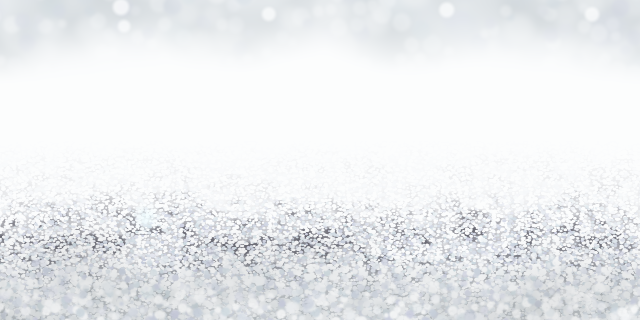
Give the GLSL for this background, as a WebGL 2 fragment shader.

```glsl
#version 300 es
precision highp float;

uniform vec2 u_resolution;
out vec4 outColor;

const vec3 WHITE = vec3(0.988, 0.992, 0.994);
const vec3 LAVENDER = vec3(0.79, 0.80, 0.88);
const vec3 ICE = vec3(0.81, 0.87, 0.89);

float hash(vec2 p) {
  return fract(sin(dot(p, vec2(127.1, 311.7))) * 43758.55);
}

float noise(vec2 p) {
  vec2 i = floor(p), f = fract(p);
  f = f * f * (3.0 - 2.0 * f);
  return mix(mix(hash(i), hash(i + vec2(1, 0)), f.x),
             mix(hash(i + vec2(0, 1)), hash(i + vec2(1, 1)), f.x), f.y);
}

float disc(vec2 p, float radius, float blur) {
  return 1.0 - smoothstep(radius - blur, radius + blur, length(p));
}

// One jittered disc per cell, returned as premultiplied colour and coverage
vec4 grains(vec2 p, float size, float blur, float density) {
  vec2 g = p / size, cell = floor(g);
  vec4 sum = vec4(0.0);
  for (int j = -1; j <= 1; j++) {
    for (int i = -1; i <= 1; i++) {
      vec2 id = cell + vec2(i, j);
      vec2 center = id + vec2(hash(id), hash(id + 37.3));
      float radius = mix(0.3, 0.74, hash(id + 71.9));
      float tone = hash(id + 13.7);
      vec3 tint = mix(LAVENDER, ICE, hash(id + 53.1));
      tint = mix(tint, WHITE, smoothstep(0.0, 0.6, tone));
      float a = disc(g - center, radius, blur) * step(hash(id + 91.3), density);
      sum = mix(sum, vec4(tint, 1.0), a);
    }
  }
  return sum;
}

vec3 over(vec3 base, vec4 layer, float weight) {
  return mix(base, layer.rgb + base * (1.0 - layer.a), weight);
}

// Glitter floor: sharp fine grains far away, soft large ones up close
vec3 glitterFloor(vec2 p) {
  float patches = noise(p * vec2(4.0, 9.0) + 3.0);
  float clumps = smoothstep(0.3, 0.7, noise(p * vec2(24.0, 36.0)) + 0.3 * (patches - 0.5));
  vec3 gap = mix(vec3(0.66, 0.68, 0.70), vec3(0.42, 0.42, 0.46),
                 smoothstep(0.08, 0.26, p.y));
  gap = mix(gap, vec3(0.86, 0.865, 0.88), 0.8 * clumps);
  vec3 color = over(gap, grains(p * vec2(1.0, 1.3), 0.0105, 0.2, 1.0), 1.0);
  color = over(color, grains(p + 5.3, 0.0155, 0.22, 0.5),
               1.0 - smoothstep(0.14, 0.3, p.y));

  // Nearest rows dissolve into grey haze carrying soft round glints
  float near = 1.0 - smoothstep(0.03, 0.22, p.y);
  vec3 haze = mix(vec3(0.72, 0.75, 0.76), vec3(0.91, 0.92, 0.93), noise(p * 26.0));
  color = mix(color, haze, 0.5 * near);
  color = over(color, grains(p + 9.1, 0.021, 0.24, 0.42), 0.85 * near);
  color = over(color, grains(p + 1.7, 0.03, 0.2, 0.12), 0.6 * near);
  color *= 1.0 - 0.07 * (1.0 - patches) * (1.0 - smoothstep(0.2, 0.35, p.y));

  // Distance mist with a ragged boundary
  float ragged = 0.06 * (noise(p * vec2(7.0, 14.0)) - 0.5)
               + 0.08 * (noise(p * 60.0) - 0.5);
  float mist = smoothstep(0.23, 0.41, p.y + ragged);
  color = mix(color, WHITE, 0.86 * mist);
  return mix(color, WHITE, smoothstep(0.36, 0.58, p.y));
}

// Out of focus lights along the top
vec3 bokehBand(vec2 p) {
  float clouds = 0.6 * noise(p * vec2(5.0, 7.0) + 8.0) + 0.4 * noise(p * 13.0);
  vec3 color = mix(vec3(0.80, 0.825, 0.84), vec3(0.92, 0.935, 0.945), clouds);
  color = over(color, grains(p + 2.7, 0.075, 0.28, 0.6), 0.25);
  color = over(color, grains(p + 6.4, 0.04, 0.25, 0.4), 0.3);
  vec3 lights[5] = vec3[5](
    vec3(0.84, 0.956, 0.021), vec3(1.396, 0.969, 0.023), vec3(0.378, 0.978, 0.025),
    vec3(0.388, 0.918, 0.019), vec3(1.85, 0.955, 0.022));
  for (int i = 0; i < 5; i++) {
    color = mix(color, WHITE, 0.75 * disc(p - lights[i].xy, lights[i].z, 0.008));
  }
  return color;
}

void main() {
  vec2 p = gl_FragCoord.xy / u_resolution.y;
  p.x += 1.0 - 0.5 * u_resolution.x / u_resolution.y;

  vec3 color = glitterFloor(p);
  float wave = 0.08 * (noise(p * vec2(4.0, 6.0)) - 0.5);
  float corners = 0.04 * abs(p.x - 1.0);
  color = mix(color, bokehBand(p), smoothstep(0.77, 1.0, p.y + wave + corners));

  // Pale sparkle resting on the glitter
  vec2 spark = p - vec2(0.456, 0.318);
  color = mix(color, vec3(0.94, 0.99, 1.0), 0.8 * exp(-dot(spark, spark) * 1100.0));

  outColor = vec4(color, 1.0);
}
```
